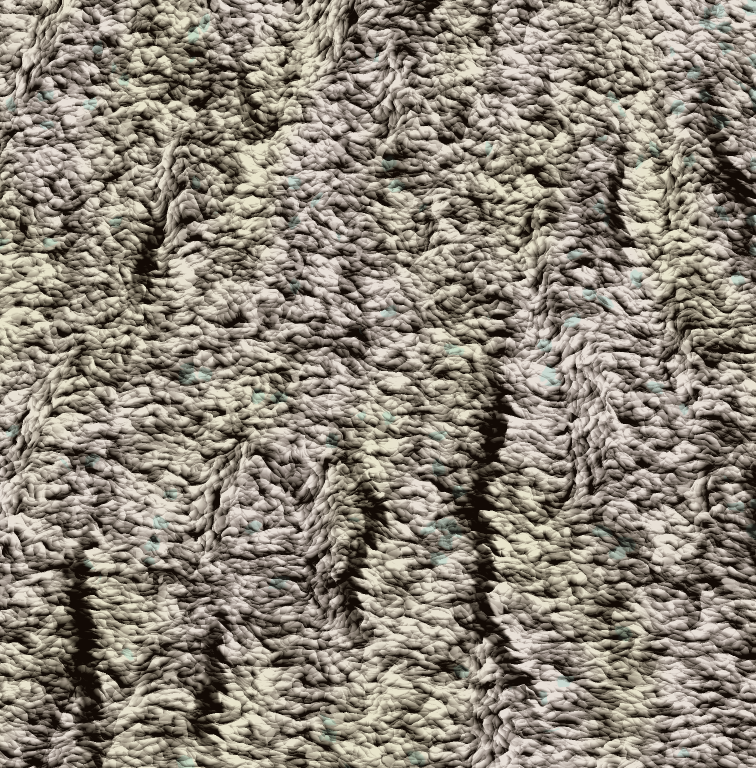
Reproduce this texture procedurally as a Shadertoy shader.

```glsl
// Weathered tree bark: ragged shards, leaning furrows, pale chips and lichen.

vec3 hash3(vec2 p) {
    vec3 q = fract(p.xyx * vec3(0.1031, 0.1030, 0.0973));
    q += dot(q, q.yxz + 33.33);
    return fract((q.xxy + q.yzz) * q.zyx);
}

// Layered sines: smooth irregular noise, roughly -1 to 1.
float waves(vec2 p) {
    float sum = 0.0;
    for (int i = 0; i < 5; i++) {
        p = mat2(0.8, 0.6, -0.6, 0.8) * p * 1.25 + 2.3;
        sum += sin(p.x + 1.6 * sin(p.y));
    }
    return sum / 5.0;
}

// Cellular noise of stretched cells, each turned around a shared lean.
// Returns x height across the shard, y random id, z distance to its centre.
vec3 shards(vec2 p, float lean, float spread, float stretch) {
    vec2 base = floor(p);
    vec3 nearest = vec3(0.0, 0.0, 9.0);
    for (int y = -1; y <= 1; y++)
    for (int x = -1; x <= 1; x++) {
        vec2 cell = base + vec2(x, y);
        vec3 rnd = hash3(cell + 71.0);
        float angle = lean + spread * (fract(rnd.z * 17.3) - 0.5);
        vec2 axis = vec2(cos(angle), sin(angle)), to = p - cell - rnd.xy;
        float across = dot(to, vec2(-axis.y, axis.x));
        float d = length(vec2(dot(to, axis) / stretch, across * stretch));
        if (d < nearest.z) nearest = vec3(across, rnd.z, d);
    }
    return nearest;
}

// Tone of a shard: lit upper edge, shaded lower edge, own shade, dark gaps.
float shardTone(vec3 s, float relief, float variety, float gaps) {
    return relief * s.x + variety * (s.y - 0.5) - gaps * (s.z - 0.42);
}

vec2 warp(vec2 p, float freq, float amount) {
    return p + amount * vec2(waves(p * freq), waves(p.yx * freq + 17.0));
}

// Broken furrows running down the trunk: x dark core, y slope shading.
vec2 furrows(vec2 p, float count) {
    vec2 result = vec2(0.0);
    for (float i = 0.0; i < count; i++) {
        float jitter = hash3(vec2(i, 5.0)).x - 0.5;
        float path = (i + 0.5 + 0.6 * jitter) / count
                   + 0.10 * waves(vec2(p.y * 2.6 + i * 9.0, i * 5.0))
                   + 0.020 * waves(vec2(p.y * 14.0, i * 3.0));
        float d = p.x - path;
        float open = smoothstep(-0.1, 0.45, waves(vec2(p.y * 5.0 + i * 7.0, i * 2.3)));
        float width = 0.002 + 0.012 * open;
        result.x = max(result.x, open * smoothstep(width, 0.5 * width, abs(d)));
        result.y += (0.25 + open) * sign(d) * smoothstep(0.0, 0.010, abs(d))
                  * exp(-abs(d) * 28.0);
    }
    return result;
}

// Tone 0 to 5 along the bark palette.
vec3 barkRamp(float tone) {
    vec3 shades[6] = vec3[6](
        vec3(0.07, 0.04, 0.02), vec3(0.27, 0.24, 0.20), vec3(0.44, 0.41, 0.36),
        vec3(0.60, 0.56, 0.52), vec3(0.75, 0.72, 0.67), vec3(0.91, 0.89, 0.84));
    tone = clamp(tone, 0.0, 4.999);
    int i = int(tone);
    return mix(shades[i], shades[i + 1], fract(tone));
}

// Scattered blobs: a random few of the cells, with ragged edges.
float blobs(vec2 p, float share, float ragged) {
    vec3 s = shards(p, 0.0, 3.0, 1.15);
    return step(1.0 - share, s.y) * smoothstep(0.48, 0.36, s.z + ragged);
}

vec3 bark(vec2 p) {
    // The trunk flares towards its foot.
    vec2 trunk = vec2(0.58 + (p.x - 0.58) * (0.74 + 0.34 * p.y), p.y);
    vec2 q = warp(warp(warp(trunk, 9.0, 0.010), 30.0, 0.004), 120.0, 0.0016);

    // Shards of four sizes, mostly level, upright where the bark is fibrous.
    float fibrous = smoothstep(0.25, 0.55, waves(trunk * vec2(17.0, 5.0) + 4.0));
    float lean = mix(-0.22, 1.35, fibrous);
    vec3 plate = shards(q * vec2(20.0, 17.0), lean + 0.4, 2.4, 1.15);
    vec3 flake = shards(q * vec2(46.0, 54.0), lean, 1.6, 1.35);
    vec3 chaff = shards(q * vec2(74.0, 84.0) + 31.0, lean, 1.8, 1.4);
    vec3 crumb = shards(q * 128.0 + 9.0, lean, 2.4, 1.3);

    float light = shardTone(plate, 0.9, 0.6, 0.5)
                + shardTone(flake, 2.3, 0.9, 1.1)
                + shardTone(chaff, 2.1, 1.0, 0.9)
                + shardTone(crumb, 1.1, 0.9, 0.5)
                + 0.55 * waves(trunk * vec2(24.0, 4.0))
                + 0.50 * waves(trunk * vec2(44.0, 30.0) + 8.0);

    // Shards overhang the furrows, so their tone shifts the edges.
    vec2 furrow = furrows(trunk + vec2(0.016 * flake.x + 0.010 * (plate.y - 0.5), 0.0), 7.0);
    light += 0.42 * furrow.y;
    float tone = 2.95 + 1.6 * light;
    tone -= furrow.x * (1.6 + 0.45 * max(tone, 0.0));

    // Pale chips gather on the left side.
    float ragged = 0.15 * waves(p * 150.0);
    float chipShare = 0.03 + 0.20 * smoothstep(0.55, 0.15, p.x)
                    * smoothstep(-0.1, 0.4, waves(trunk * vec2(20.0, 6.0)));
    float chip = blobs(q * vec2(60.0, 54.0), chipShare, ragged);
    tone = mix(tone, 4.2 + 1.2 * chaff.x, 0.7 * chip * (1.0 - furrow.x));
    vec3 color = barkRamp(tone);

    // Mossy yellow and mauve drifts, then blue-green lichen.
    float drift = waves(trunk * vec2(11.0, 5.0) + 2.0) + 0.35 * (0.4 - p.x);
    color *= mix(vec3(1.0, 0.985, 1.01), vec3(1.0, 1.005, 0.95),
                 smoothstep(-0.4, 0.5, drift));
    float corner = smoothstep(0.82, 1.0, p.x) * smoothstep(0.6, 0.95, p.y);
    float cluster = smoothstep(0.1, 0.5, waves(p * 16.0 + 5.0));
    float lichen = blobs(q * 46.0 + 3.0, 0.015 + 0.15 * cluster + 0.4 * corner, ragged);
    return mix(color, color * vec3(0.78, 0.87, 0.86) + vec3(0.06, 0.09, 0.09),
               0.85 * lichen);
}

void mainImage(out vec4 fragColor, in vec2 fragCoord) {
    // Four samples per pixel smooth the edges.
    vec3 sum = vec3(0.0);
    for (int i = 0; i < 4; i++) {
        vec2 offset = vec2(i % 2, i / 2) * 0.5 - 0.25;
        sum += bark((fragCoord + offset) / iResolution.y);
    }
    fragColor = vec4(sum / 4.0, 1.0);
}
```
